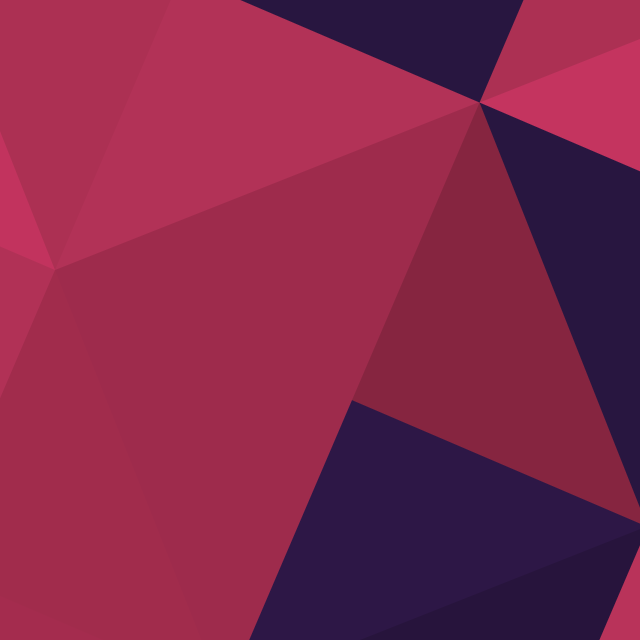
A Shadertoy shader for this background:

```glsl
// Flat faceted background: crimson and violet facets meeting at star-like corners.
// Every facet is cut by anti-aliased half-planes through a few corner points,
// using only four edge directions (two nearly perpendicular pairs).

const float STEEP = radians(66.8);
const float FALL  = radians(-23.2);
const float RISE  = radians(21.6);
const float DROP  = radians(-68.4);

// Coverage of the half-plane to the left of a line through a corner
float leftOf(vec2 p, vec2 corner, float angle) {
    vec2 normal = vec2(-sin(angle), cos(angle));
    return clamp(0.5 + dot(p - corner, normal) * iResolution.y, 0.0, 1.0);
}

float rightOf(vec2 p, vec2 corner, float angle) {
    return 1.0 - leftOf(p, corner, angle);
}

// Star of crimson facets around the left corner
vec3 crimsonFacets(vec2 p, vec2 corner) {
    vec3 face = vec3(0.620, 0.169, 0.298);
    vec3 lowerLeft = vec3(0.631, 0.172, 0.300);
    lowerLeft = mix(lowerLeft, vec3(0.643, 0.173, 0.304), rightOf(p, vec2(0.0, 0.069), FALL));
    vec3 col = mix(face, lowerLeft, rightOf(p, corner, DROP));
    col = mix(col, vec3(0.698, 0.196, 0.341), leftOf(p, corner, RISE));

    // Facets on the far side of the steep edge
    vec3 glint = mix(vec3(0.761, 0.200, 0.369), vec3(0.694, 0.194, 0.339), rightOf(p, corner, FALL));
    vec3 upperLeft = mix(vec3(0.675, 0.188, 0.325), glint, rightOf(p, corner, DROP));
    return mix(col, upperLeft, leftOf(p, corner, STEEP));
}

// Violet ground below the maroon triangle, with a pink sliver at the side
vec3 violetFacets(vec2 p, vec2 corner) {
    vec3 col = vec3(0.176, 0.090, 0.275);
    col = mix(col, vec3(0.153, 0.078, 0.235), rightOf(p, corner, RISE));
    return mix(col, vec3(0.725, 0.200, 0.351), rightOf(p, corner, STEEP));
}

void mainImage(out vec4 fragColor, in vec2 fragCoord) {
    vec2 p = fragCoord / iResolution.xy;
    vec2 star = vec2(0.0859, 0.5781);
    vec2 hub = vec2(0.7493, 0.8398);
    vec2 notch = vec2(0.5495, 0.3750);
    vec2 foot = vec2(1.0130, 0.1784);
    vec3 night = vec3(0.157, 0.086, 0.251);
    float aboveHub = leftOf(p, hub, FALL);

    // Left of the hub's steep edge: crimson star under a dark wedge
    vec3 leftSide = mix(crimsonFacets(p, star), night, aboveHub);

    // Right of it: maroon triangle, dark wedge, violet ground, bright fan
    vec3 rightSide = mix(vec3(0.525, 0.145, 0.251), night, leftOf(p, hub, DROP));
    rightSide = mix(rightSide, violetFacets(p, foot), rightOf(p, notch, FALL));
    vec3 fan = mix(vec3(0.769, 0.204, 0.373), vec3(0.675, 0.188, 0.327), leftOf(p, hub, RISE));
    rightSide = mix(rightSide, fan, aboveHub);

    fragColor = vec4(mix(leftSide, rightSide, rightOf(p, hub, STEEP)), 1.0);
}
```
